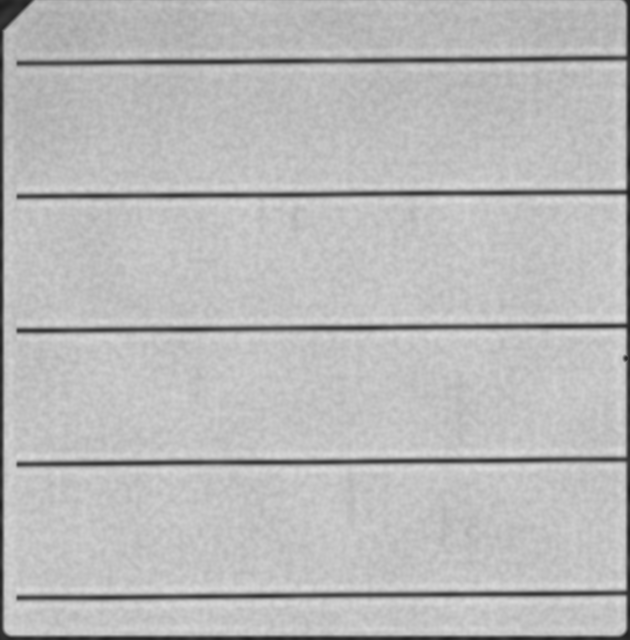
Write a Shadertoy shader that draws this pattern.

```glsl
#define LINE_COUNT 5.0
#define LINE_PITCH 0.2089
#define FIRST_LINE 0.0655
#define LINE_SLOPE 0.0078
#define LINE_START 0.026
#define LINE_WIDTH 0.0046
#define LINE_TONE 0.21
#define PANEL_TONE 0.765
#define EDGE_TONE 0.17
#define CORNER_CUT 0.053
#define GRAIN 0.05
#define SCRATCHES 9

float hash(vec2 p) {
    vec3 q = fract(vec3(p.xyx) * 0.1031);
    q += dot(q, q.yzx + 33.33);
    return fract((q.x + q.y) * q.z);
}

vec2 gradient(vec2 cell) {
    float angle = 6.2832 * hash(cell);
    return vec2(cos(angle), sin(angle));
}

float gradientNoise(vec2 p) {
    vec2 i = floor(p), f = p - i;
    vec2 u = f * f * f * (f * (f * 6.0 - 15.0) + 10.0);
    vec2 e = vec2(1.0, 0.0);
    float a = dot(gradient(i), f);
    float b = dot(gradient(i + e.xy), f - e.xy);
    float c = dot(gradient(i + e.yx), f - e.yx);
    float d = dot(gradient(i + e.xx), f - e.xx);
    return mix(mix(a, b, u.x), mix(c, d, u.x), u.y);
}

float gauss(float x, float width) {
    return exp(-x * x / (width * width));
}

float roundedBox(vec2 p, vec2 low, vec2 high, float radius) {
    vec2 q = abs(p - 0.5 * (low + high)) - 0.5 * (high - low) + radius;
    return length(max(q, 0.0)) + min(max(q.x, q.y), 0.0) - radius;
}

// Signed distance to the panel with its top left corner cut off
float panelDistance(vec2 p, float width) {
    float box = roundedBox(p, vec2(0.005, 0.006), vec2(width - 0.005, 1.002), 0.014);
    float cut = (CORNER_CUT - p.x - (1.0 - p.y)) * 0.7071;
    float notch = 0.005 - length(p - vec2(width - 0.005, 0.44));
    return max(max(box, cut), notch);
}

// Distance to the nearest groove, which rises slightly to the right
float grooveDistance(vec2 p) {
    float y = p.y - FIRST_LINE - LINE_SLOPE * p.x;
    float row = clamp(floor(y / LINE_PITCH + 0.5), 0.0, LINE_COUNT - 1.0);
    float wobble = 0.0012 * gradientNoise(vec2(p.x * 5.0, row * 7.3 + 0.5));
    return y - row * LINE_PITCH - wobble;
}

// Faint upright scratches scattered over the panel
float scratches(vec2 p, float width) {
    float sum = 0.0;
    for (int i = 0; i < SCRATCHES; i++) {
        float id = float(i);
        vec2 center = vec2(mix(0.15, 0.9, hash(vec2(id, 3.0))) * width,
                           mix(0.1, 0.7, hash(vec2(id, 8.0))));
        float halfLength = mix(0.03, 0.08, hash(vec2(id, 5.0)));
        float strength = mix(0.015, 0.06, hash(vec2(id, 11.0)));
        float along = 1.0 - smoothstep(0.6, 1.0, abs(p.y - center.y) / halfLength);
        sum += strength * along * gauss(p.x - center.x, 0.006);
    }
    return sum;
}

void mainImage(out vec4 fragColor, in vec2 fragCoord) {
    vec2 p = fragCoord / iResolution.y;
    float width = iResolution.x / iResolution.y;

    // Panel shading, blotches and grain
    float tone = PANEL_TONE;
    tone -= 0.05 * smoothstep(0.65, 1.0, p.y);
    tone -= 0.03 * (1.0 - smoothstep(0.0, 0.35, p.x)) * smoothstep(0.2, 0.9, p.y);
    tone += 0.03 * gradientNoise(p * 9.0);
    tone += GRAIN * gradientNoise(p * 72.0);
    tone += 0.8 * GRAIN * gradientNoise(p * 125.0 + 17.3);
    tone -= scratches(p, width);

    // Grooves with pale lips and uneven depth
    float d = grooveDistance(p);
    float start = smoothstep(LINE_START - 0.003, LINE_START + 0.003, p.x);
    tone += 0.05 * start * gauss(abs(d) - 0.012, 0.006);
    float depth = 0.93 + 0.22 * gradientNoise(vec2(p.x * 16.0, p.y * 3.0));
    float groove = start * clamp(depth, 0.0, 1.0) * gauss(d, LINE_WIDTH);
    tone = mix(tone, LINE_TONE, groove);

    // Dark surround beyond the soft panel edge
    float edge = panelDistance(p, width);
    tone += 0.03 * gauss(edge + 0.011, 0.006);
    float surround = EDGE_TONE + 0.12 * gradientNoise(p * 45.0);
    tone = mix(tone, surround, smoothstep(-0.004, 0.004, edge));

    fragColor = vec4(vec3(clamp(tone, 0.0, 1.0)), 1.0);
}
```
